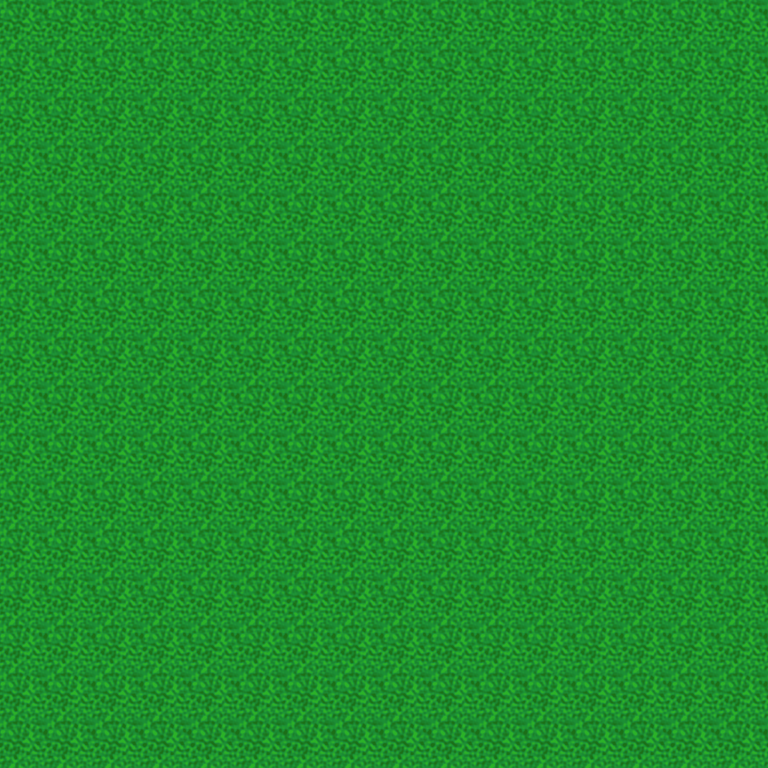
Reproduce this texture procedurally as a three.js fragment shader.

```glsl
// Tiling lawn of fine, soft, rounded grass grains in three greens.
#define REPEATS 16.0       // tiles across the canvas
#define GRAINS 12.0        // grain noise cells across one tile
#define PATCHES 4.0        // patch noise cells across one tile
#define PATCH_WEIGHT 0.25
#define CONTRAST 1.65
#define DARK_GREEN vec3(0.105, 0.435, 0.09)
#define BASE_GREEN vec3(0.105, 0.55, 0.21)
#define LIGHT_GREEN vec3(0.17, 0.70, 0.155)

varying vec2 vUv;

const float TAU = 6.283185;

float hash(vec2 p) {
  vec3 q = fract(vec3(p.xyx) * 0.1031);
  q += dot(q, q.yzx + 33.33);
  return fract((q.x + q.y) * q.z);
}

// Slope of one wrapped lattice corner, measured at an offset from it.
float cornerSlope(vec2 corner, vec2 offset, float period, float seed) {
  float angle = TAU * hash(mod(corner, period) + seed);
  return dot(vec2(cos(angle), sin(angle)), offset);
}

// Gradient noise that wraps after a whole number of cells.
float gradientNoise(vec2 p, float period, float seed) {
  vec2 cell = floor(p);
  vec2 f = fract(p);
  vec2 blend = f * f * f * (f * (f * 6.0 - 15.0) + 10.0);
  vec2 e = vec2(1.0, 0.0);
  float low = mix(cornerSlope(cell, f, period, seed),
                  cornerSlope(cell + e.xy, f - e.xy, period, seed), blend.x);
  float high = mix(cornerSlope(cell + e.yx, f - e.yx, period, seed),
                   cornerSlope(cell + e.xx, f - e.xx, period, seed), blend.x);
  return mix(low, high, blend.y);
}

// Two staggered grain layers hide the lattice; weak patches vary the tile.
float grassTone(vec2 tile) {
  float tone = gradientNoise(tile * GRAINS, GRAINS, 11.0);
  tone += gradientNoise(tile * GRAINS + 0.5, GRAINS, 83.0);
  tone += PATCH_WEIGHT * gradientNoise(tile * PATCHES, PATCHES, 57.0);
  return clamp(tone * CONTRAST, -1.0, 1.0);
}

void main() {
  float tone = grassTone(vUv * REPEATS);
  vec3 color = mix(BASE_GREEN, LIGHT_GREEN, max(tone, 0.0));
  color = mix(color, DARK_GREEN, max(-tone, 0.0));
  gl_FragColor = vec4(color, 1.0);
}
```
